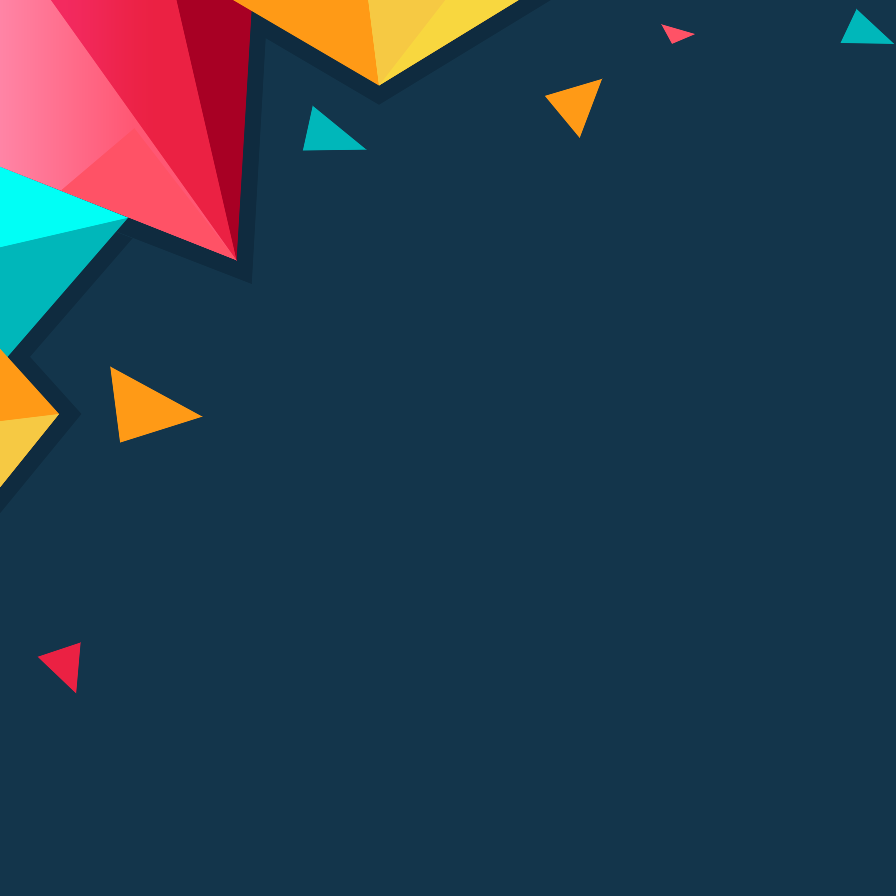
Reproduce this background procedurally as a Shadertoy shader.

```glsl
// Faceted paper gems in the upper left corner of a flat navy field, with loose shards.
// Every facet is a smooth-edged triangle; larger base triangles lie under
// the facets so that no seam shows. Positions are thousandths, measured from top left.

const vec3 NAVY    = vec3(0.075, 0.208, 0.294);
const vec3 SHADOW  = vec3(0.058, 0.170, 0.247);
const vec3 ORANGE  = vec3(1.000, 0.604, 0.086);
const vec3 GOLD    = vec3(0.965, 0.788, 0.263);
const vec3 YELLOW  = vec3(0.973, 0.843, 0.247);
const vec3 TEAL    = vec3(0.000, 0.718, 0.729);
const vec3 CYAN    = vec3(0.000, 1.000, 0.965);
const vec3 CORAL   = vec3(1.000, 0.322, 0.400);
const vec3 CRIMSON = vec3(0.922, 0.130, 0.263);
const vec3 MAROON  = vec3(0.660, 0.000, 0.140);

float cross2(vec2 a, vec2 b) { return a.x * b.y - a.y * b.x; }

// Signed distance to the line through a and b
float edgeDistance(vec2 p, vec2 a, vec2 b) {
    return cross2(normalize(b - a), p - a);
}

// Paints a triangle of either winding over the current colour
void paint(inout vec3 color, vec3 ink, vec2 p, vec2 a, vec2 b, vec2 c) {
    float winding = sign(cross2(b - a, c - a));
    float inside = min(winding * edgeDistance(p, a, b),
                   min(winding * edgeDistance(p, b, c), winding * edgeDistance(p, c, a)));
    float halfPixel = 500.0 / min(iResolution.x, iResolution.y);
    color = mix(color, ink, smoothstep(-halfPixel, halfPixel, inside));
}

// Flat shadows that lie under all gems
void paintShadows(inout vec3 color, vec2 p) {
    paint(color, SHADOW, p, vec2(224, 0), vec2(615, 0), vec2(423, 117));
    paint(color, SHADOW, p, vec2(0, 208), vec2(281, 317), vec2(299, 0));
    paint(color, SHADOW, p, vec2(0, 208), vec2(148, 266), vec2(0, 437));
    paint(color, SHADOW, p, vec2(0, 361), vec2(91, 462), vec2(0, 573));
}

void paintGems(inout vec3 color, vec2 p) {
    // Teal gem
    paint(color, TEAL, p, vec2(0, 186), vec2(143, 243), vec2(0, 408));
    paint(color, CYAN, p, vec2(0, 186), vec2(143, 243), vec2(0, 276));

    // Red gem: dark side, graded face, pale face, lower facet
    vec2 tip = vec2(264, 290.5);
    vec3 face = mix(vec3(0.953, 0.165, 0.376), CRIMSON, smoothstep(57.0, 180.0, p.x));
    vec3 pale = mix(vec3(1.0, 0.52, 0.65), vec3(1.0, 0.34, 0.45), clamp(p.x / 150.0, 0.0, 1.0));
    paint(color, MAROON, p, vec2(100, 0), vec2(281.5, 0), tip);
    paint(color, face, p, vec2(40, 0), vec2(197, 0), tip);
    paint(color, pale, p, vec2(-86, -200), tip, vec2(-86, 152));
    paint(color, CORAL, p, vec2(68, 212.5), vec2(150, 143), tip);

    // Yellow gem at the top
    paint(color, ORANGE, p, vec2(260, 0), vec2(579, 0), vec2(423, 95.5));
    paint(color, YELLOW, p, vec2(411, 0), vec2(579, 0), vec2(423, 95.5));
    paint(color, GOLD, p, vec2(411, 0), vec2(497, 0), vec2(423, 95.5));

    // Orange gem at the left
    paint(color, ORANGE, p, vec2(0, 389), vec2(66, 462), vec2(0, 544));
    paint(color, GOLD, p, vec2(0, 470), vec2(66, 462), vec2(0, 544));
}

// Loose shards, three corners each
void paintShards(inout vec3 color, vec2 p) {
    vec2 corner[18] = vec2[18](
        vec2(349, 118), vec2(409, 167), vec2(338, 168),
        vec2(608, 107), vec2(672, 88),  vec2(647, 154),
        vec2(738, 27),  vec2(776, 38),  vec2(750, 49),
        vec2(956, 10),  vec2(998, 49),  vec2(938, 48),
        vec2(123, 409), vec2(226, 465), vec2(134, 494),
        vec2(42, 733),  vec2(90, 717),  vec2(85, 774));
    vec3 ink[6] = vec3[6](TEAL, ORANGE, CORAL, TEAL, ORANGE, CRIMSON);
    for (int i = 0; i < 6; i++) {
        paint(color, ink[i], p, corner[3 * i], corner[3 * i + 1], corner[3 * i + 2]);
    }
}

void mainImage(out vec4 fragColor, in vec2 fragCoord) {
    vec2 uv = fragCoord / iResolution.xy;
    vec2 p = 1000.0 * vec2(uv.x, 1.0 - uv.y);

    vec3 color = NAVY;
    paintShadows(color, p);
    paintGems(color, p);
    paintShards(color, p);
    fragColor = vec4(color, 1.0);
}
```
